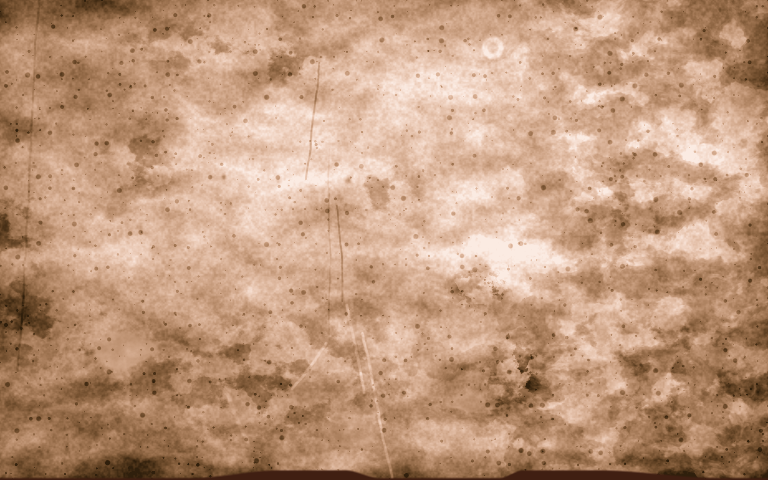
Give the GLSL for this texture, as a Shadertoy shader.

```glsl
// Weathered sepia parchment with stains, flakes, scratches and a worn lower edge.

float hash(vec2 p) {
    vec3 q = fract(vec3(p.xyx) * 0.1031);
    q += dot(q, q.yzx + 33.33);
    return fract((q.x + q.y) * q.z);
}

float noise(vec2 p) {
    vec2 cell = floor(p), f = fract(p);
    f = f * f * (3.0 - 2.0 * f);
    return mix(mix(hash(cell), hash(cell + vec2(1, 0)), f.x),
               mix(hash(cell + vec2(0, 1)), hash(cell + vec2(1, 1)), f.x), f.y);
}

float fbm(vec2 p) {
    float sum = 0.0, amp = 0.5;
    for (int i = 0; i < 5; i++) {
        sum += amp * noise(p);
        p = mat2(0.96, 0.28, -0.28, 0.96) * p * 2.03 + 17.3;
        amp *= 0.52;
    }
    return sum;
}

// Soft elliptical spot
float blob(vec2 p, vec2 centre, vec2 radius) {
    vec2 q = (p - centre) / radius;
    return exp(-dot(q, q));
}

// Thin broken line from a to b
float scratch(vec2 p, vec2 a, vec2 b, float width) {
    vec2 ap = p - a, ab = b - a;
    float d = length(ap - ab * clamp(dot(ap, ab) / dot(ab, ab), 0.0, 1.0));
    return (1.0 - smoothstep(width * 0.3, width * 1.5, d)) * (0.4 + 0.8 * noise(p * 45.0));
}

// Scattered dots, one candidate per cell
float specks(vec2 p, float scale, float density) {
    vec2 cell = floor(p * scale);
    vec2 centre = 0.3 + 0.4 * vec2(hash(cell + 7.1), hash(cell + 19.7));
    float radius = 0.1 + 0.2 * hash(cell + 3.3);
    float d = length(fract(p * scale) - centre);
    return step(hash(cell), density) * (1.0 - smoothstep(radius * 0.5, radius, d));
}

// Sepia ramp driven by the green level
vec3 sepia(float g) {
    return vec3(1.0 - pow(1.0 - g, 1.6), g, pow(g, 1.45));
}

void mainImage(out vec4 fragColor, in vec2 fragCoord) {
    vec2 p = fragCoord / iResolution.y;
    float aspect = iResolution.x / iResolution.y;
    p.x *= 1.6 / aspect;
    vec2 warp = vec2(fbm(p * 9.0), fbm(p * 9.0 + 40.0)) - 0.5;
    vec2 w = p + warp * 0.06;

    // Broad central glow and darker borders
    float tone = 0.43 + 0.39 * blob(p, vec2(0.79, 0.63), vec2(0.92, 0.46));
    float side = min(p.x, 1.6 - p.x);
    tone -= 0.13 * exp(-side / 0.06) + 0.09 * exp(-p.y / 0.05) + 0.07 * exp((p.y - 1.0) / 0.05);
    tone -= 0.07 * blob(p, vec2(0.1, 0.95), vec2(0.4, 0.2));

    // Horizontal clouds, mottling and grain
    tone += 0.42 * (fbm(w * vec2(4.0, 11.0) + 5.0) - 0.5);
    tone += 0.30 * (fbm(w * vec2(17.0, 26.0)) - 0.5);
    tone += 0.09 * (noise(p * 150.0) - 0.5) + 0.06 * (noise(p * 290.0) - 0.5);

    // Pale streaks
    tone += 0.13 * blob(w, vec2(0.55, 0.615), vec2(0.12, 0.018));
    tone += 0.13 * blob(w, vec2(0.97, 0.48), vec2(0.22, 0.02));
    tone += 0.10 * blob(w, vec2(0.80, 0.74), vec2(0.17, 0.05));
    tone += 0.15 * blob(w, vec2(1.25, 0.80), vec2(0.04, 0.014));

    // Crusty flakes, denser to the right and below
    float crust = smoothstep(0.85, 1.25, p.x) + 0.4 * smoothstep(0.5, 0.2, p.y);
    float flake = fbm(w * vec2(15.0, 20.0) + 60.0);
    tone += min(crust, 1.0) * (0.13 * smoothstep(0.5, 0.6, flake) - 0.10 * smoothstep(0.47, 0.36, flake));

    // Stain clusters: centre and radius
    vec4 stains[11] = vec4[11](
        vec4(0.60, 0.865, 0.09, 0.06), vec4(0.41, 0.91, 0.16, 0.05), vec4(0.30, 0.66, 0.09, 0.09),
        vec4(0.80, 0.61, 0.11, 0.07), vec4(1.29, 0.58, 0.12, 0.12), vec4(1.01, 0.40, 0.05, 0.03),
        vec4(1.07, 0.19, 0.09, 0.08), vec4(0.15, 0.32, 0.12, 0.06), vec4(0.03, 0.53, 0.06, 0.18),
        vec4(0.58, 0.22, 0.36, 0.13), vec4(1.40, 0.22, 0.20, 0.13));
    float stain = 0.0;
    for (int i = 0; i < 11; i++) stain += blob(w, stains[i].xy, stains[i].zw);
    tone -= min(stain, 1.0) * (0.03 + 0.19 * smoothstep(0.47, 0.62, fbm(p * vec2(24.0, 30.0) + 9.0)));

    // Bare patches and a pale ring
    float bare = smoothstep(0.3, 0.5, blob(w, vec2(0.267, 0.277), vec2(0.066, 0.036)));
    bare += 0.5 * smoothstep(0.25, 0.5, blob(w, vec2(0.74, 0.105), vec2(0.05, 0.032)));
    bare += 0.6 * smoothstep(0.25, 0.5, blob(w, vec2(0.975, 0.17), vec2(0.032, 0.022)));
    tone = mix(tone, 0.63 + 0.2 * (fbm(p * 30.0) - 0.5), 0.8 * bare);
    tone += 0.13 * smoothstep(0.009, 0.002, abs(length(p - vec2(1.027, 0.9)) - 0.017));

    // Dark and pale scratches
    vec2 s = p + warp * 0.015;
    tone -= 0.16 * scratch(s, vec2(0.665, 0.87), vec2(0.635, 0.625), 0.0022);
    tone -= 0.17 * scratch(s, vec2(0.702, 0.57), vec2(0.715, 0.37), 0.0022);
    tone -= 0.09 * scratch(s, vec2(0.08, 1.0), vec2(0.04, 0.23), 0.0025);
    tone -= 0.08 * scratch(s, vec2(0.682, 0.69), vec2(0.687, 0.3), 0.002);
    tone += 0.14 * scratch(s, vec2(0.725, 0.36), vec2(0.757, 0.18), 0.003);
    tone += 0.15 * scratch(s, vec2(0.755, 0.3), vec2(0.818, 0.0), 0.003);
    tone += 0.11 * scratch(s, vec2(0.61, 0.19), vec2(0.68, 0.285), 0.003);
    tone += 0.11 * scratch(s, vec2(0.475, 0.18), vec2(0.515, 0.08), 0.004);

    // Specks and pitted holes
    tone -= 0.2 * specks(p, 42.0, 0.16) + 0.15 * specks(p + 3.7, 85.0, 0.10);
    float pits = blob(p, vec2(1.0, 0.4), vec2(0.05, 0.03)) + blob(p, vec2(1.08, 0.22), vec2(0.04, 0.05));
    tone -= 0.38 * pits * smoothstep(0.54, 0.62, fbm(p * vec2(35.0, 42.0) + 2.0));
    tone -= 0.3 * (blob(w, vec2(0.462, 0.63), vec2(0.007)) + blob(w, vec2(0.723, 0.62), vec2(0.008)));

    // Worn lower edge
    float grime = smoothstep(0.02, -0.01, w.y - 0.045 * blob(p, vec2(0.25, 0.0), vec2(0.25, 0.4)));
    tone -= 0.13 * grime;
    float rim = 0.016 * smoothstep(0.4, 0.58, p.x) * smoothstep(0.79, 0.72, p.x);
    rim += 0.016 * smoothstep(1.04, 1.09, p.x) * smoothstep(1.5, 1.25, p.x);
    vec3 colour = sepia(clamp(tone, 0.12, 0.92));
    colour = mix(colour, vec3(0.25, 0.12, 0.07), smoothstep(0.004, -0.002, p.y - rim - 0.003));
    fragColor = vec4(colour, 1.0);
}
```
